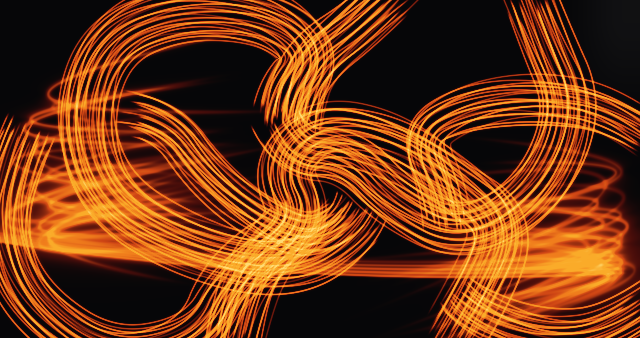
Reproduce this background procedurally as a WebGL 2 fragment shader.

```glsl
#version 300 es
precision highp float;
// Long-exposure light trails: bundles of glowing strands looping over black.
// Each bundle follows a quadratic B-spline and is cut into strands by its
// lateral distance; soft hairpin streaks fill the sides. Heat maps to colour.
#define STRAND_RADIUS 0.23
#define STRAND_PITCH 2.0
#define STRAND_LAYERS 4
#define HALO 0.15
#define DRIFT 0.7
#define HAIRPINS 22
#define HAIRPIN_HEAT 0.38
#define HAZE 0.24

uniform vec2 u_resolution;
out vec4 fragColor;

// Spline control points, in percent of the canvas height.
const vec2 LEFT_LOOP[12] = vec2[12](vec2(82.5, 50.7), vec2(82.5, 70.4), vec2(92.4, 84),
    vec2(78.8, 95.5), vec2(53, 98), vec2(31, 89), vec2(23.5, 65.5), vec2(31, 41),
    vec2(56.7, 27), vec2(86, 21), vec2(105, 32.3), vec2(112, 47));
const vec2 TOP_BRANCH[5] = vec2[5](vec2(140, 124), vec2(108.4, 93.8), vec2(92.4, 81.5),
    vec2(87.4, 68), vec2(86.2, 53));
const vec2 CENTRE_WAVE[11] = vec2[11](vec2(64, -24), vec2(70, 6), vec2(77, 22), vec2(91, 35),
    vec2(83, 51), vec2(95, 63), vec2(116, 59), vec2(134, 47), vec2(149, 34), vec2(142, 16),
    vec2(114, -30));
const vec2 INNER_TAIL[6] = vec2[6](vec2(18, 68), vec2(48, 66), vec2(62, 47), vec2(80, 34),
    vec2(95, 30), vec2(110, 45));
const vec2 RIGHT_ARCH[7] = vec2[7](vec2(134, 20), vec2(132, 41), vec2(123, 60), vec2(138, 69),
    vec2(160, 71.5), vec2(182, 67), vec2(212, 44));
const vec2 RIGHT_LOOP[9] = vec2[9](vec2(146, 128), vec2(160.5, 90), vec2(170.5, 68),
    vec2(160, 43), vec2(137, 29), vec2(116, 40), vec2(103, 54), vec2(86, 55), vec2(78, 78));
const vec2 LOWER_RIGHT[5] = vec2[5](vec2(130, 21), vec2(138, 9), vec2(160, 0), vec2(182, 2),
    vec2(212, 26));
const vec2 LOWER_LEFT[9] = vec2[9](vec2(16, 75), vec2(6, 56), vec2(0, 33), vec2(8, 10),
    vec2(32, -7), vec2(59, -1), vec2(69, 19), vec2(91, 33), vec2(85, 53));

float hash(float n) { return fract(sin(n * 127.1 + 11.7) * 43758.545); }

// Heat of all strands at a lateral offset and a position along the bundle.
float strands(float lateral, float along, float total, float width, float seed, float pixel) {
    float heat = 0.0;
    for (int k = 0; k < STRAND_LAYERS; k++) {
        float layer = float(k);
        float pitch = STRAND_PITCH + 0.4 * layer;
        float u = lateral / pitch + DRIFT * sin(along * 0.9 + seed + layer * 2.1);
        float cell = floor(u);
        float id = cell + seed * 17.0 + layer * 31.0;
        float rnd = hash(id);
        float offset = 0.2 * sin(along * 1.3 + rnd * 6.28);
        float d = abs(u - cell - 0.5 - offset) * pitch;
        float inside = step(abs(cell + 0.5) * pitch, width);
        float ends = smoothstep(0.0, 0.12, along - 0.35 * rnd)
                   * smoothstep(0.0, 0.12, total - along - 0.35 * hash(id + 5.3));
        float core = smoothstep(STRAND_RADIUS + 0.6 * pixel, STRAND_RADIUS - 0.6 * pixel, d);
        float power = mix(0.25, 0.98, hash(id + 2.7)) * (0.88 + 0.12 * sin(along * 2.3 + id));
        heat += inside * ends * power * (core + HALO * exp(-2.5 * d * d));
    }
    return heat;
}

// One spline piece: Newton search for the nearest point, then its strands.
float piece(vec2 p, vec2 p0, vec2 b, vec2 p2, float index, float total, float width, float seed, float pixel) {
    vec2 a = 0.5 * (p0 + b), c = 0.5 * (b + p2);
    float reach = width + 4.0;
    if (any(lessThan(p, min(a, min(b, c)) - reach)) || any(greaterThan(p, max(a, max(b, c)) + reach))) return 0.0;
    vec2 bend = a - 2.0 * b + c, chord = c - a, r, tangent;
    float t = clamp(dot(p - a, chord) / dot(chord, chord), 0.0, 1.0);
    for (int i = 0; i < 6; i++) {
        r = p - a - t * (2.0 * (b - a) + t * bend);
        tangent = 2.0 * (b - a + t * bend);
        float speed = dot(tangent, tangent);
        t = clamp(t + dot(r, tangent) / max(speed - 2.0 * dot(r, bend), 0.4 * speed), -0.3, 1.3);
    }
    if (t < 0.0 || t >= 1.0) return 0.0;
    float lateral = (tangent.x * r.y - tangent.y * r.x) / length(tangent);
    return strands(lateral, index + t, total, width, seed, pixel);
}

// Blurred hairpin streaks: sheared parabolas opening towards the direction.
float hairpins(vec2 p, vec2 corner, float direction, float slope, float height, float seed) {
    float heat = 0.0;
    for (int i = 0; i < HAIRPINS; i++) {
        float id = seed + float(i) * 3.1;
        float h = (float(i) + hash(id + 0.4)) / float(HAIRPINS);
        vec2 q = p - corner - vec2(direction * 16.0 * hash(id), height * h * h);
        q.x *= direction;
        q.y -= q.x * (slope + 0.3 * (hash(id + 0.9) - 0.5));
        float k = mix(0.2, 1.2, hash(id + 1.3));
        float d = abs(q.x - k * q.y * q.y) / sqrt(1.0 + 4.0 * k * k * q.y * q.y);
        float fade = smoothstep(mix(45.0, 88.0, hash(id + 1.8)), 5.0, q.x);
        heat += fade * (exp(-2.5 * d * d) + 0.25 * exp(-0.25 * d * d)) * mix(0.35, 1.0, hash(id + 2.2));
    }
    return heat * HAIRPIN_HEAT;
}

// Long shallow streak sweeping across the lower part.
float sweep(vec2 p) {
    float bow = (138.0 - p.x) / 138.0;
    float y = p.y - 18.0 - 10.5 * bow * bow;
    float heat = 0.25 * smoothstep(-0.5, 0.3, y) * smoothstep(6.5, 2.0, y);
    for (int i = 0; i < 5; i++) {
        float d = y - float(i) * (0.6 + 0.004 * p.x);
        heat += mix(0.45, 0.15, float(i) / 4.0) * exp(-6.0 * d * d);
    }
    return heat * smoothstep(186.0, 180.0, p.x);
}

vec3 fire(float heat) {
    vec3 color = mix(vec3(0.025, 0.025, 0.032), vec3(0.28, 0.05, 0.04), smoothstep(0.0, 0.25, heat));
    color = mix(color, vec3(0.81, 0.27, 0.08), smoothstep(0.2, 0.6, heat));
    color = mix(color, vec3(0.94, 0.49, 0.11), smoothstep(0.55, 0.95, heat));
    color = mix(color, vec3(0.98, 0.67, 0.16), smoothstep(0.95, 1.5, heat));
    return mix(color, vec3(1.0, 0.86, 0.45), smoothstep(1.7, 3.2, heat));
}

#define TRACE(path, width, seed) for (int i = 0; i < path.length() - 2; i++) heat += piece(p, path[i], path[i + 1], path[i + 2], float(i), float(path.length() - 2), width, seed, pixel);

void main() {
    float pixel = 100.0 / u_resolution.y;
    vec2 p = gl_FragCoord.xy * pixel;
    vec2 left = (p - vec2(25, 37)) / vec2(35, 14), right = (p - vec2(171, 23)) / vec2(28, 14);
    float heat = HAZE * (exp(-dot(left, left)) + exp(-dot(right, right)));
    heat += hairpins(p, vec2(0, 28), 1.0, 0.08, 46.0, 3.0);
    heat += hairpins(p, vec2(189, 18), -1.0, -0.16, 34.0, 71.0) + sweep(p);
    TRACE(LEFT_LOOP, 8.0, 1.0)
    TRACE(TOP_BRANCH, 7.0, 2.0)
    TRACE(CENTRE_WAVE, 8.0, 3.0)
    TRACE(INNER_TAIL, 6.5, 4.0)
    TRACE(RIGHT_ARCH, 6.5, 5.0)
    TRACE(RIGHT_LOOP, 7.5, 6.0)
    TRACE(LOWER_RIGHT, 6.5, 7.0)
    TRACE(LOWER_LEFT, 7.0, 8.0)
    vec3 corner = vec3(0.04) * smoothstep(165.0, 185.0, p.x) * smoothstep(60.0, 95.0, p.y);
    fragColor = vec4(fire(heat) + corner * exp(-6.0 * heat), 1.0);
}
```
